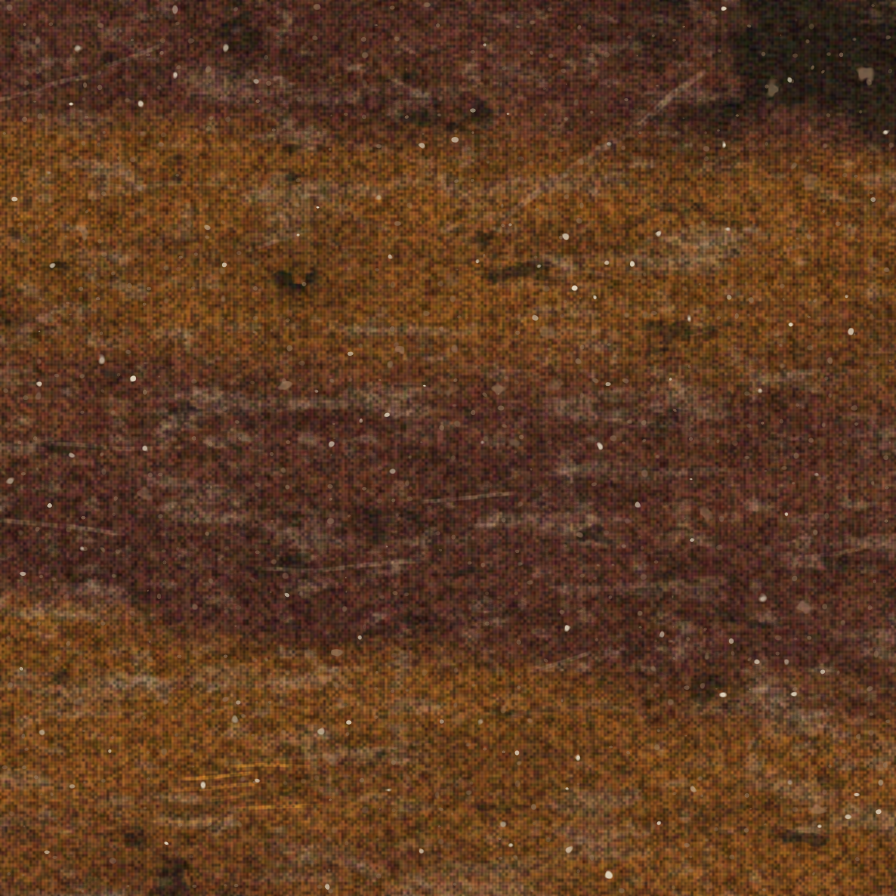
Give the GLSL for this texture, as a three.js fragment shader.

```glsl
// Worn, varnished brown surface: soft amber and maroon bands running across,
// built from stretched noise, then covered with haze, dark stains, scratches,
// pale dust specks and a fine woven colour grain.
#define MAROON vec3(0.300, 0.172, 0.128)
#define AMBER vec3(0.435, 0.263, 0.108)
#define HAZE vec3(0.500, 0.400, 0.310)
#define STAIN vec3(0.125, 0.105, 0.075)
#define DUST vec3(0.880, 0.830, 0.740)
#define GOLD vec3(0.720, 0.480, 0.170)
#define GRAIN_CELLS 290.0
#define GRAIN_AMOUNT 0.62
#define THREADS 256.0
#define THREAD_AMOUNT 0.055
#define SCRATCHES 18

varying vec2 vUv;

float hash(vec2 p) {
  return fract(sin(dot(p, vec2(127.1, 311.7))) * 43758.5453);
}

float noise(vec2 p) {
  vec2 i = floor(p), f = fract(p);
  f = f * f * (3.0 - 2.0 * f);
  return mix(mix(hash(i), hash(i + vec2(1.0, 0.0)), f.x),
             mix(hash(i + vec2(0.0, 1.0)), hash(i + 1.0), f.x), f.y);
}

float fbm(vec2 p) {
  float sum = 0.0, weight = 0.5;
  for (int i = 0; i < 5; i++) {
    sum += weight * noise(p);
    p = p * 2.03 + 17.3;
    weight *= 0.5;
  }
  return sum / 0.97;
}

// Soft line from a to b, fading at its tips.
float scratch(vec2 p, vec2 a, vec2 b, float width) {
  vec2 ab = b - a;
  float t = clamp(dot(p - a, ab) / dot(ab, ab), 0.0, 1.0);
  float line = 1.0 - smoothstep(width * 0.3, width, length(p - a - ab * t));
  return line * smoothstep(0.0, 0.15, t) * smoothstep(1.0, 0.85, t);
}

// One jittered, slightly ragged dot in a random share of the grid cells.
float specks(vec2 p, float cells, float share, float radius, float seed) {
  vec2 id = floor(p * cells) + seed;
  vec2 center = 0.25 + 0.5 * vec2(hash(id + 3.1), hash(id + 7.7));
  vec2 d = (fract(p * cells) - center) / cells;
  d.y *= 0.8 + 0.6 * hash(id + 5.9);
  float size = radius * (0.6 + 0.6 * hash(id + 9.3));
  float edge = length(d) + radius * 0.8 * (noise(p * 180.0 + seed) - 0.5);
  float dot1 = 1.0 - smoothstep(size * 0.35, size, edge);
  return dot1 * step(hash(id), share) * (0.45 + 0.55 * hash(id + 1.7));
}

// Share of amber: a band along the bottom and a broader one above the middle.
float amberBands(vec2 p) {
  float y = p.y + 0.065 * p.x + 0.12 * (fbm(p * vec2(2.5, 9.0)) - 0.5);
  float low = 1.0 - smoothstep(0.26, 0.34, y);
  low *= 0.6 + 0.4 * smoothstep(0.0, 0.16, p.y + 0.1 * p.x);
  float high = smoothstep(0.52, 0.71, y) * (1.0 - smoothstep(0.83, 0.93, y));
  float streaks = fbm(p * vec2(5.0, 26.0) + 40.0) - 0.5;
  return clamp(low + high + 0.8 * streaks, 0.0, 1.0);
}

// Scattered pale scratches, mostly lying along the bands.
float scatteredScratches(vec2 p) {
  float sum = 0.0;
  for (int i = 0; i < SCRATCHES; i++) {
    vec2 id = vec2(float(i), 4.0);
    vec2 center = vec2(hash(id), hash(id + 11.0));
    float steep = step(0.8, hash(id + 23.0));
    float angle = mix(0.35, 3.0, steep) * (hash(id + 31.0) - 0.4);
    float reach = mix(0.10, 0.03, steep) * (0.4 + hash(id + 43.0));
    vec2 arm = reach * vec2(cos(angle), sin(angle));
    float strength = 0.15 + 0.35 * hash(id + 57.0);
    sum += strength * scratch(p, center - arm, center + arm, 0.0035);
  }
  return sum;
}

// Short parallel golden scuffs near the lower left.
float goldenScuffs(vec2 p) {
  float sum = 0.0;
  for (int i = 0; i < 6; i++) {
    vec2 id = vec2(float(i), 71.0);
    vec2 a = vec2(0.16 + 0.10 * hash(id), 0.085 + 0.011 * float(i));
    vec2 b = a + vec2(0.05 + 0.09 * hash(id + 5.0), 0.003);
    sum += (0.25 + 0.45 * hash(id + 9.0)) * scratch(p, a, b, 0.003);
  }
  return sum;
}

void main() {
  vec2 p = vUv;
  vec2 warped = p + 0.012 * (vec2(noise(p * 14.0), noise(p * 14.0 + 50.0)) - 0.5);
  vec3 color = mix(MAROON, AMBER, amberBands(p));
  color *= 0.84 + 0.32 * fbm(p * vec2(9.0, 22.0) + 90.0);

  // Pale rubbed haze, in streaks and small flecks
  float haze = smoothstep(0.56, 0.80, fbm(p * vec2(9.0, 38.0) + 7.0));
  float flecks = smoothstep(0.57, 0.82, fbm(p * vec2(38.0, 55.0) + 23.0));
  color = mix(color, HAZE, 0.45 * haze + 0.48 * flecks);

  // Dark stains: the upper right corner and a few small pits
  float corner = 1.0 - smoothstep(0.05, 0.24, length((p - vec2(0.93, 0.96)) * vec2(0.8, 1.2)));
  float stain = corner * smoothstep(0.30, 0.62, fbm(p * vec2(14.0, 20.0) + 3.0));
  float pit = 1.0 - smoothstep(0.008, 0.03, length((p - vec2(0.33, 0.69)) * vec2(0.8, 1.3)));
  stain += pit * smoothstep(0.35, 0.55, noise(p * 90.0));
  stain += 0.6 * smoothstep(0.68, 0.80, fbm(p * vec2(15.0, 30.0) + 61.0));
  color = mix(color, STAIN, clamp(stain, 0.0, 0.85));

  // Scratches, broken up by noise
  float wear = 0.35 + 0.9 * noise(p * 70.0);
  float marks = scatteredScratches(warped);
  marks += 0.5 * scratch(warped, vec2(0.55, 0.74), vec2(0.81, 0.94), 0.005);
  color = mix(color, HAZE * 1.1, clamp(marks * wear, 0.0, 0.7));
  color = mix(color, GOLD, clamp(goldenScuffs(warped) * wear, 0.0, 0.8));

  // Fine grain in brightness and hue, with a faint weave
  float grain = noise(p * GRAIN_CELLS) - 0.5 + 0.5 * (noise(p * 120.0 + 9.0) - 0.5);
  vec3 tint = vec3(noise(p * 210.0 + 31.0), noise(p * 210.0 + 67.0), noise(p * 210.0 + 97.0)) - 0.5;
  vec2 thread = sin(6.2832 * THREADS * p);
  color *= 1.0 + GRAIN_AMOUNT * grain + THREAD_AMOUNT * (thread.x + 0.5 * thread.y);
  color += 0.07 * tint;

  // Dust: dull crumbs, larger blots and small bright points
  color = mix(color, HAZE * 1.15, 0.65 * specks(p, 58.0, 0.22, 0.0036, 13.0));
  color = mix(color, HAZE * 1.3, 0.60 * specks(p, 17.0, 0.10, 0.0100, 29.0));
  color = mix(color, DUST, specks(p, 29.0, 0.13, 0.0042, 47.0));
  gl_FragColor = vec4(clamp(color, 0.0, 1.0), 1.0);
}
```
